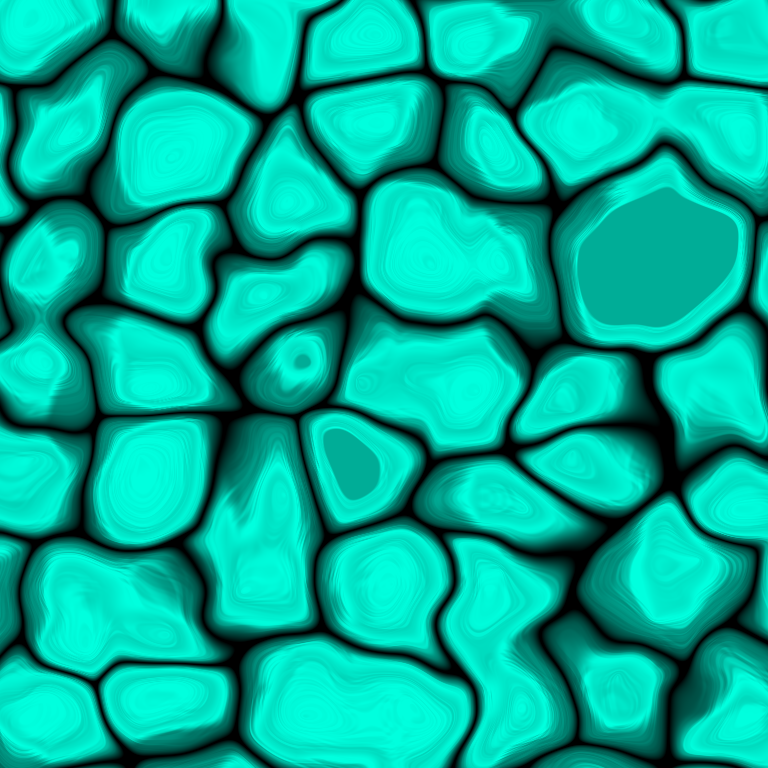
A Shadertoy shader for this texture:

```glsl
vec2 hash22(vec2 p) {
    vec3 q = fract(p.xyx * vec3(0.1031, 0.1030, 0.0973));
    q += dot(q, q.yzx + 33.33);
    return fract((q.xx + q.yz) * q.zy);
}

float noise(vec2 p) {
    vec2 i = floor(p), f = fract(p);
    f = f * f * f * (f * (f * 6.0 - 15.0) + 10.0);
    float low = mix(hash22(i).x, hash22(i + vec2(1, 0)).x, f.x);
    float high = mix(hash22(i + vec2(0, 1)).x, hash22(i + vec2(1, 1)).x, f.x);
    return mix(low, high, f.y);
}

// Some sites join the pebble of the site to the right or above
vec2 pebbleOf(vec2 cell) {
    vec2 h = hash22(cell + 71.0);
    vec2 side = h.y < 0.55 ? vec2(1, 0) : vec2(0, 1);
    return h.x < 0.42 ? cell + side : cell;
}

// Distance to a site, stretched along the site's own direction
float siteDistance(vec2 p, vec2 cell) {
    vec2 v = p - cell - 0.14 - 0.72 * hash22(cell);
    float angle = 3.14159 * hash22(cell + 37.0).y;
    vec2 along = vec2(cos(angle), sin(angle));
    return length(vec2(0.84 * dot(v, along), 1.17 * dot(v, vec2(-along.y, along.x))));
}

// Returns the soft distance to the pebble border and the pebble's random value
vec2 pebbles(vec2 p) {
    vec2 base = floor(p);
    float weight[25];
    vec2 owner[25];
    for (int i = 0; i < 25; i++) {
        vec2 cell = base + vec2(i % 5 - 2, i / 5 - 2);
        weight[i] = exp(-14.0 * siteDistance(p, cell));
        owner[i] = pebbleOf(cell);
    }

    // The pebble with the largest summed weight covers this point
    float best = 0.0, others = 1.0;
    vec2 bestOwner = base;
    for (int i = 0; i < 25; i++) {
        float sum = 0.0, rest = 0.0;
        for (int j = 0; j < 25; j++) {
            if (owner[j] == owner[i]) sum += weight[j];
            else rest += weight[j];
        }
        if (sum > best) {
            best = sum;
            others = rest;
            bestOwner = owner[i];
        }
    }
    return vec2(log(best / others) / 14.0, hash22(bestOwner + 13.0).x);
}

void mainImage(out vec4 fragColor, in vec2 fragCoord) {
    vec2 p = fragCoord / iResolution.y * 6.9 + 20.0;
    vec2 bend = vec2(noise(p * 1.7), noise(p * 1.7 + 40.0)) - 0.5;
    vec2 pebble = pebbles(p + 0.32 * bend);
    float edge = pebble.x;

    // Fine strands running along the borders and slightly crossing
    float drift = noise(p * 2.1 + 9.0);
    float strandA = noise(vec2((edge + 0.22 * drift) * 34.0, drift * 5.0));
    float strandB = noise(vec2((edge - 0.25 * noise(p * 1.6)) * 56.0, drift * 4.0 + 30.0));
    float strands = 0.5 * (strandA + strandB) - 0.5;
    float depth = max(edge - 0.006 + 0.09 * strands * smoothstep(0.05, 0.2, edge), 0.0);

    // Dim outer slope, then a bright top that starts early or late by side
    float start = mix(-0.12, 0.32, smoothstep(0.35, 0.85, noise(p * 1.25 + 5.0)));
    float light = 0.6 * (1.0 - exp(-10.0 * depth));
    light += 0.385 * smoothstep(start, start + 0.26, depth) * smoothstep(0.0, 0.17, depth);

    // Bright rim followed by a soft dip
    float rim = depth - max(start, 0.0) - 0.22;
    light += 0.05 * exp(-300.0 * rim * rim) * smoothstep(0.0, 0.2, depth);
    rim -= 0.16;
    light -= 0.1 * exp(-100.0 * rim * rim) * smoothstep(0.1, 0.3, depth);
    light += 0.1 * strands * smoothstep(0.02, 0.3, depth);

    // Flat shaded core in a few pebbles
    float core = smoothstep(0.55, 0.59, edge + 0.1 * drift) * step(0.9, pebble.y);
    light = clamp(mix(light, 0.68, core), 0.0, 1.0);

    fragColor = vec4(light * vec3(0.0, 1.0, 0.87), 1.0);
}
```
